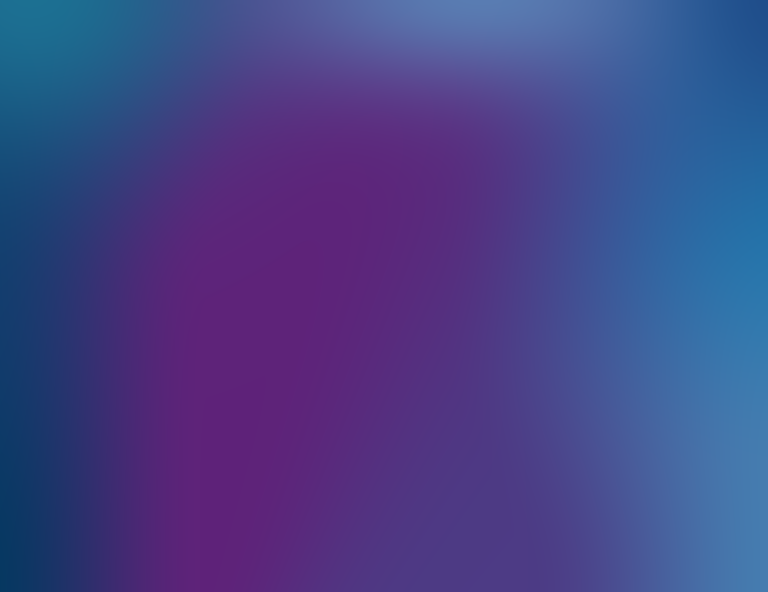
Reproduce this background procedurally as a Shadertoy shader.

```glsl
// A soft, blurred colour field: a plum heart between a navy left side and a
// blue right side, with teal and steel glows along the top edge.
// Smooth ramps build the body; elliptical Gaussian glows are mixed over it.

#define PLUM      vec3(0.370, 0.135, 0.475)
#define INDIGO    vec3(0.300, 0.230, 0.520)
#define NAVY      vec3(0.070, 0.235, 0.425)
#define DEEP_NAVY vec3(0.020, 0.220, 0.380)
#define TEAL      vec3(0.110, 0.440, 0.575)
#define STEEL     vec3(0.350, 0.490, 0.700)
#define SKY       vec3(0.270, 0.490, 0.690)
#define CERULEAN  vec3(0.140, 0.475, 0.685)
#define DUSK_BLUE vec3(0.120, 0.300, 0.540)

// Elliptical falloff: 1 at the centre, 1/e at the given radii.
float glow(vec2 p, vec2 centre, vec2 radii) {
    vec2 d = (p - centre) / radii;
    return exp(-dot(d, d));
}

// Plum band that leans right and widens towards the top.
vec3 violetBody(vec2 p) {
    float axis = 0.27 + 0.20 * p.y;
    float width = 0.15 + 0.20 * p.y;
    float offset = max(p.x - axis, 0.0) / width;
    return mix(INDIGO, PLUM, exp(-offset * offset));
}

void mainImage(out vec4 fragColor, in vec2 fragCoord) {
    vec2 p = fragCoord / iResolution.xy;
    vec3 colour = violetBody(p);

    // Navy side, reaching further in near the top
    float navyReach = 0.27 + 0.11 * smoothstep(0.5, 1.0, p.y);
    vec3 navySide = mix(DEEP_NAVY, NAVY, smoothstep(0.0, 0.5, p.y));
    colour = mix(navySide, colour, smoothstep(-0.02, navyReach, p.x));

    // Blue side, bulging inwards around mid height
    float blueStart = mix(0.68, 0.57, smoothstep(0.0, 0.45, p.y));
    float blueEnd = 1.02 + 0.06 * smoothstep(0.5, 0.8, p.y);
    vec3 blueSide = mix(SKY, CERULEAN, smoothstep(0.2, 0.65, p.y));
    colour = mix(colour, blueSide, smoothstep(blueStart, blueEnd, p.x));

    // Glows along the top edge
    colour = mix(colour, STEEL, glow(p, vec2(0.63, 1.01), vec2(0.33, 0.16)));
    colour = mix(colour, TEAL, glow(p, vec2(0.04, 1.02), vec2(0.25, 0.28)));
    colour = mix(colour, DUSK_BLUE, glow(p, vec2(1.02, 1.02), vec2(0.17, 0.30)));

    fragColor = vec4(colour, 1.0);
}
```
